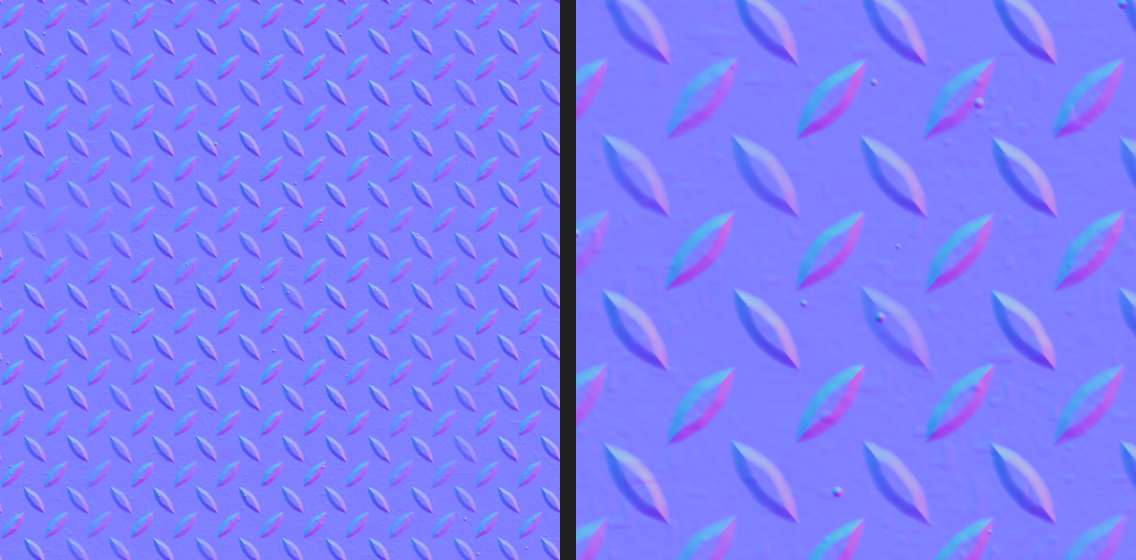
Left: the whole. Right: its middle third, enlarged.
A WebGL 1 fragment shader for this texture map:

```glsl
precision highp float;
// Tangent-space normal map of worn steel tread plate with alternating lens-shaped ramps.
uniform vec2 u_resolution;

const vec2 CELLS = vec2(13.0, 11.0);

float hash(vec2 p) {
  vec3 q = fract(vec3(p.xyx) * 0.1031);
  q += dot(q, q.yzx + 33.33);
  return fract((q.x + q.y) * q.z);
}

// Value noise that wraps after n lattice steps per canvas side.
float noise(vec2 p, float n) {
  vec2 q = p * n;
  vec2 f = fract(q);
  vec2 a = mod(floor(q), n);
  vec2 b = mod(a + 1.0, n);
  f = f * f * (3.0 - 2.0 * f);
  return mix(mix(hash(a), hash(vec2(b.x, a.y)), f.x),
             mix(hash(vec2(a.x, b.y)), hash(b), f.x), f.y);
}

// Signed distance to a pointed lens, its length along y.
float lens(vec2 p, float halfLength, float halfWidth) {
  float radius = (halfLength * halfLength + halfWidth * halfWidth) / (2.0 * halfWidth);
  return length(vec2(abs(p.x) + radius - halfWidth, p.y)) - radius;
}

// Rubbed-down patch near the left edge, wrapped around the canvas.
float rubbed(vec2 p) {
  vec2 d = (fract(p - vec2(0.09, 0.6) + 0.5) - 0.5) * vec2(8.5, 16.0);
  return exp(-dot(d, d));
}

// Raised coverage (0..1) of one ramp per cell.
float ramp(vec2 p, vec2 center, vec2 axis, float seed) {
  vec2 grid = p * CELLS - center + 0.5;
  vec2 id = mod(floor(grid), CELLS);
  vec2 local = (fract(grid) - 0.5) / CELLS;
  vec2 jitter = vec2(hash(id + seed), hash(id + seed + 41.0)) - 0.5;
  local += 0.0015 * jitter;
  local = vec2(dot(local, vec2(axis.y, -axis.x)), dot(local, axis));

  float column = hash(vec2(id.x + seed, seed));
  float worn = 0.35 * column * column + 0.3 * pow(hash(id + seed + 83.0), 3.0);
  worn = clamp(worn + 0.75 * rubbed(p), 0.0, 0.85);
  float d = lens(local, 0.0295, 0.0098) + 0.0012 * (noise(p, 96.0) - 0.5);
  float body = 1.0 - smoothstep(-0.0068, mix(0.0016, 0.006, worn), d);
  return body * (1.0 - 0.75 * worn);
}

// Sparse little burrs, each kept inside its own grid cell.
float burrs(vec2 p) {
  vec2 grid = p * 22.0;
  vec2 id = mod(floor(grid), 22.0);
  vec2 spot = 0.2 + 0.6 * vec2(hash(id + 7.0), hash(id + 19.0));
  float size = 0.0016 + 0.0022 * hash(id + 53.0);
  float d = length((fract(grid) - spot) / 22.0) + 0.001 * (noise(p, 200.0) - 0.5);
  return step(0.91, hash(id + 29.0)) * size * 0.45 * (1.0 - smoothstep(0.0, size, d));
}

float height(vec2 p) {
  float rising = ramp(p, vec2(0.305, 0.685), normalize(vec2(0.66, 0.75)), 3.0);
  float falling = ramp(p, vec2(0.8, 0.176), normalize(vec2(-0.63, 0.78)), 61.0);

  // Gritty rolled surface, coarser on the ramps and smoother where rubbed.
  float patchy = mix(0.4, 1.1, noise(p, 14.0));
  float grit = (patchy + 0.9 * rising + 0.35 * falling) * (1.0 - 0.75 * rubbed(p));
  float grain = 0.00013 * noise(p, 256.0) + 0.00016 * noise(p, 150.0);
  float pits = 0.0003 * smoothstep(0.72, 1.0, noise(p, 110.0));
  float sway = 0.0004 * noise(p, 30.0) + 0.0007 * noise(p, 11.0);
  return 0.0036 * (rising + falling) + grit * (grain + pits) + sway + burrs(p);
}

void main() {
  vec2 p = gl_FragCoord.xy / u_resolution;
  vec2 e = vec2(0.0009, 0.0);

  // Central differences turn the height into a slope.
  vec2 slope = vec2(height(p + e.xy) - height(p - e.xy),
                    height(p + e.yx) - height(p - e.yx)) / (2.0 * e.x);
  vec3 normal = normalize(vec3(-slope, 1.0));
  gl_FragColor = vec4(0.5 + 0.5 * normal, 1.0);
}
```
